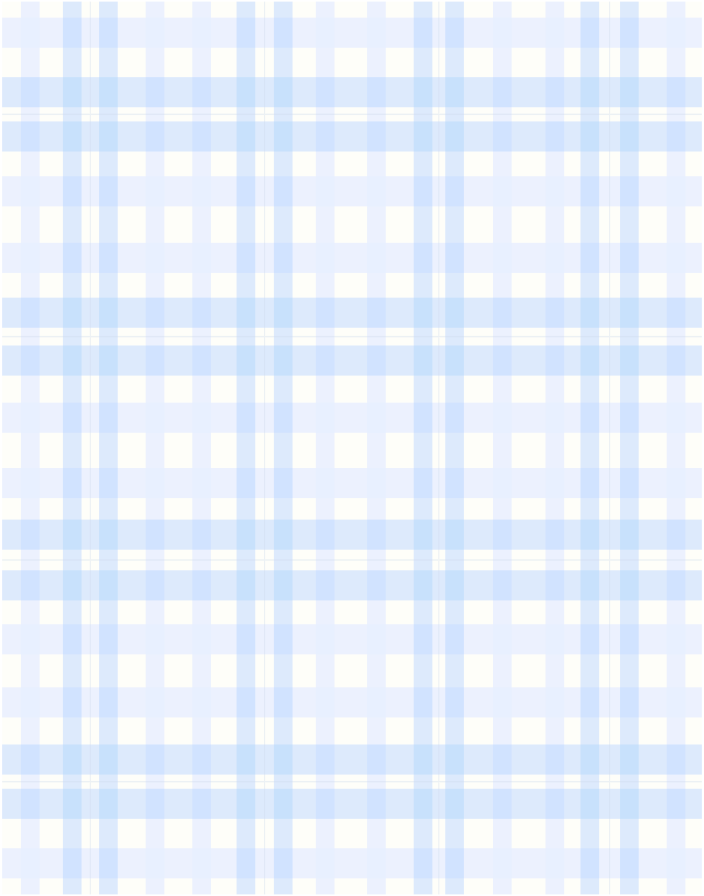
A WebGL 2 fragment shader for this pattern:

```glsl
#version 300 es
precision highp float;

uniform vec2 u_resolution;
out vec4 outColor;

#define PAPER vec3(0.996, 0.996, 0.976)
#define PALE vec3(0.924, 0.945, 0.996)
#define DEEP vec3(0.867, 0.916, 0.990)
#define PALE_ON_PALE vec3(0.908, 0.941, 0.999)
#define PALE_ON_DEEP vec3(0.820, 0.890, 1.000)
#define DEEP_ON_DEEP vec3(0.784, 0.884, 0.990)
#define HAIRLINE vec3(0.800, 0.850, 0.920)
#define HAIR_OPACITY 0.35
#define HAIR_HALF_WIDTH 0.0008
#define MARGIN vec2(0.0030, 0.0018)

const int REPEATS = 4;

// Stripe layout along one axis, as fractions of its length.
// Each vec4 holds the uneven spacing of the four repeats.
struct Axis {
    float start;
    float period;
    float halfWidth;
    vec4 drift;
    vec4 deepOffset;
    vec4 paleBefore;
    vec4 paleAfter;
};

float stripe(float distanceToCentre, float halfWidth, float pixel) {
    return clamp((halfWidth - abs(distanceToCentre)) / pixel + 0.5, 0.0, 1.0);
}

// Coverage of the pale stripes (x), deep stripes (y) and hairlines (z)
vec3 weave(float t, Axis axis, float pixel) {
    vec3 cover = vec3(0.0);
    for (int i = 0; i < REPEATS; i++) {
        float d = t - axis.start - float(i) * axis.period - axis.drift[i];
        float pale = max(stripe(d + axis.paleBefore[i], axis.halfWidth, pixel),
                         stripe(d - axis.paleAfter[i], axis.halfWidth, pixel));
        float deep = stripe(abs(d) - axis.deepOffset[i], axis.halfWidth, pixel);
        float hair = stripe(d, HAIR_HALF_WIDTH, pixel);
        cover = max(cover, vec3(pale, deep, hair));
    }
    return cover;
}

vec3 blend(vec3 ground, vec3 pale, vec3 deep, vec3 cover) {
    return mix(mix(ground, pale, cover.x), deep, cover.y);
}

void main() {
    vec2 uv = gl_FragCoord.xy / u_resolution;
    vec2 pixel = 1.0 / u_resolution;

    Axis across = Axis(0.1291, 0.2467, 0.01325,
        vec4(-0.0008, 0.0, 0.0008, -0.0033),
        vec4(0.0257, 0.0265, 0.0224, 0.0281),
        vec4(0.0853, 0.0894, 0.0886, 0.0778),
        vec4(0.0919, 0.0861, 0.0902, 0.0944));
    Axis down = Axis(0.1276, 0.2483, 0.0168,
        vec4(0.0, -0.0002, 0.0008, -0.0001),
        vec4(0.0247, 0.0267, 0.0283, 0.0247),
        vec4(0.0911, 0.0879, 0.0859, 0.0885),
        vec4(0.0859, 0.0905, 0.0885, 0.0911));

    vec3 columns = weave(uv.x, across, pixel.x);
    vec3 rows = weave(1.0 - uv.y, down, pixel.y);

    // Columns tinted for each kind of row, then joined by the rows
    vec3 onPaper = blend(PAPER, PALE, DEEP, columns);
    vec3 onPale = blend(PALE, PALE_ON_PALE, PALE_ON_DEEP, columns);
    vec3 onDeep = blend(DEEP, PALE_ON_DEEP, DEEP_ON_DEEP, columns);
    vec3 color = blend(onPaper, onPale, onDeep, rows);

    // Faint threads between the paired deep stripes
    color = mix(color, HAIRLINE, HAIR_OPACITY * max(columns.z, rows.z));

    // Narrow white margin around the cloth
    vec2 inset = min(uv, 1.0 - uv) - MARGIN;
    vec2 inside = clamp(inset / pixel + 0.5, 0.0, 1.0);
    color = mix(vec3(1.0), color, inside.x * inside.y);

    outColor = vec4(color, 1.0);
}
```
